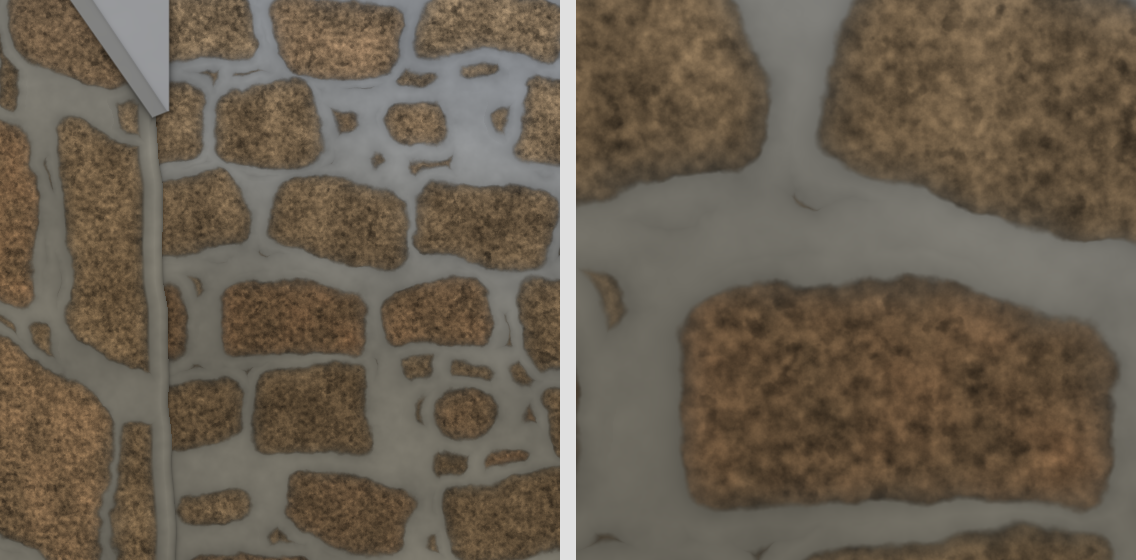
Left: the whole. Right: its middle third, enlarged.
This texture is drawn by a WebGL 1 fragment shader. Its source:

```glsl
precision highp float;
uniform vec2 u_resolution;

vec2 hash2(vec2 p) {
  vec3 q = fract(p.xyx * vec3(0.1031, 0.1030, 0.0973));
  q += dot(q, q.yzx + 33.33);
  return fract((q.xx + q.yz) * q.zy);
}

float noise(vec2 p) {
  vec2 i = floor(p), f = fract(p);
  f = f * f * (3.0 - 2.0 * f);
  return mix(mix(hash2(i).x, hash2(i + vec2(1, 0)).x, f.x),
             mix(hash2(i + vec2(0, 1)).x, hash2(i + vec2(1, 1)).x, f.x), f.y);
}

float fbm(vec2 p) {
  float sum = 0.0, amp = 0.5;
  for (int i = 0; i < 4; i++) {
    sum += amp * noise(p);
    p = mat2(1.6, 1.2, -1.2, 1.6) * p + 7.3;
    amp *= 0.5;
  }
  return sum / 0.9375;
}

// Rows of rounded, tapered blocks: x = signed distance, y = random id
vec2 stones(vec2 p, vec2 size, float seed, float roundness) {
  vec2 nearest = vec2(1.0, 0.0);
  float corner = min(size.x, size.y) * roundness;
  for (int j = -1; j <= 1; j++) {
    float row = floor(p.y / size.y) + float(j);
    float shift = hash2(vec2(row + 20.0, seed)).x;
    for (int i = -1; i <= 1; i++) {
      float column = floor(p.x / size.x - shift) + float(i);
      vec2 key = vec2(column, row) + seed * 3.7 + 40.0;
      vec2 jitter = hash2(key), shape = hash2(key + 91.7), kind = hash2(key + 47.3);
      vec2 q = p - (vec2(column + shift, row) + 0.5 + (jitter - 0.5) * 0.18) * size;
      float tilt = (kind.x - 0.5) * 0.36;
      q = vec2(q.x + tilt * q.y, q.y - tilt * q.x);
      q.x *= 1.0 + (jitter.y - 0.5) * 0.8 * q.y / size.y;
      q.y *= 1.0 + (jitter.x - 0.5) * 0.7 * q.x / size.x;
      vec2 extent = size * mix(vec2(0.36, 0.34), vec2(0.49, 0.45), shape);
      extent *= kind.y > 0.9 ? 0.55 : 1.0;
      vec2 e = abs(q) - extent + corner;
      float d = length(max(e, 0.0)) + min(max(e.x, e.y), 0.0) - corner;
      if (d < nearest.x) nearest = vec2(d, shape.x);
    }
  }
  return nearest;
}

// Signed distance to the line through a and b, positive on its right
float side(vec2 p, vec2 a, vec2 b) {
  vec2 t = normalize(b - a);
  return dot(p - a, vec2(t.y, -t.x));
}

void main() {
  vec2 uv = gl_FragCoord.xy / u_resolution;
  float aa = 1.2 / u_resolution.y;
  float corner = 0.315 - 0.042 * uv.y + (noise(vec2(uv.y * 18.0, 3.0)) - 0.5) * 0.008;
  float fromCorner = uv.x - corner;
  bool leftWall = fromCorner < 0.0;

  // Wobbly stone outlines on both walls
  vec2 p = uv + 0.05 * (vec2(fbm(uv * 8.0), fbm(uv * 8.0 + 31.0)) - 0.5)
              + 0.008 * (vec2(fbm(uv * 60.0), fbm(uv * 60.0 + 17.0)) - 0.5);
  vec2 block, pebble;
  if (leftWall) {
    p.y += 0.5 * p.x;
    block = stones(p, vec2(0.25, 0.44), 5.0, 0.16);
    pebble = stones(p, vec2(0.075, 0.16), 8.0, 0.35);
    block.x = max(block.x, fromCorner + 0.035);
    pebble.x = max(pebble.x, fromCorner + 0.022);
  } else {
    block = stones(p, vec2(0.265, 0.172), 2.0, 0.19);
    pebble = stones(p, vec2(0.1, 0.075), 9.0, 0.35);
  }
  // Pebbles only fill the wide joints
  pebble.x = max(pebble.x + 0.01, 0.025 - block.x) + 0.5 * step(0.65, pebble.y);
  vec2 stone = block.x < pebble.x ? block : pebble;
  float d = stone.x, id = stone.y;

  // Mortar: smooth, cooler and brighter toward the upper right
  float cool = smoothstep(0.5, 1.25, uv.y + 0.35 * uv.x);
  float blotch = fbm(uv * vec2(7.0, 11.0) + 5.0) - 0.5;
  vec3 mortar = mix(vec3(0.455, 0.44, 0.397), vec3(0.55, 0.563, 0.58), cool * (leftWall ? 0.3 : 1.0));
  mortar *= 1.0 + 0.25 * blotch + 0.07 * (fbm(uv * 60.0) - 0.5);
  mortar *= 1.0 - 0.14 * exp(-max(d, 0.0) * 130.0);

  // Stone: ochre with fine soft grain, lit from above
  float coarse = fbm(uv * 22.0 + id * 9.0);
  float grain = fbm(uv * 150.0);
  float relief = fbm(uv * 95.0 + vec2(0.0, 0.6)) - fbm(uv * 95.0 - vec2(0.3, 0.0));
  vec3 rock = mix(vec3(0.355, 0.285, 0.2), vec3(0.465, 0.385, 0.285), 0.5 * coarse + 0.5 * fract(id * 7.0));
  rock = mix(rock, vec3(0.42, 0.28, 0.18), 0.5 * smoothstep(0.6, 0.95, fract(id * 13.0)) * coarse);
  rock *= 1.0 + 0.75 * (grain - 0.5) - 0.35 * relief + 0.4 * (coarse - 0.5);
  rock *= leftWall ? 1.03 : mix(0.89, 1.18, cool);
  rock = mix(rock, vec3(dot(rock, vec3(0.36))), 0.2 * cool);
  rock *= 1.0 - 0.22 * smoothstep(0.62, 0.78, fbm(uv * 70.0 + 4.0));

  // Mortar dust on the rims, then a thin broken shadow under each stone
  rock = mix(rock, mortar * 0.78, 0.55 * exp(min(d, 0.0) * 110.0));
  rock *= 1.0 - 0.3 * noise(uv * 30.0) * exp(min(d, 0.0) * 260.0);
  float soft = 0.0025 * noise(uv * 25.0 + 9.0) + 0.0008;
  vec3 color = mix(rock, mortar, smoothstep(-aa - soft, aa + soft, d));

  // Crease where the walls meet
  color *= 1.0 - 0.25 * exp(-abs(fromCorner) * 260.0);
  color *= 1.0 + 0.1 * exp(-abs(fromCorner + 0.014) * 120.0);

  // White painted beam with a grey underside and a contact shadow
  float outer = -side(uv, vec2(0.125, 1.0), vec2(0.272, 0.79));
  float beam = max(max(-outer, uv.x - 0.302), side(uv, vec2(0.272, 0.79), vec2(0.302, 0.802)));
  float face = -side(uv, vec2(0.165, 1.0), vec2(0.284, 0.822));
  vec3 paint = mix(vec3(0.5, 0.5, 0.495), vec3(0.59, 0.595, 0.605), smoothstep(-aa, aa, face));
  paint *= 1.0 + 0.06 * blotch - 0.12 * exp(-abs(face) * 350.0);
  color *= 1.0 - 0.45 * exp(-max(beam, 0.0) * 150.0);
  color = mix(paint, color, smoothstep(-aa, aa, beam));

  gl_FragColor = vec4(color, 1.0);
}
```
